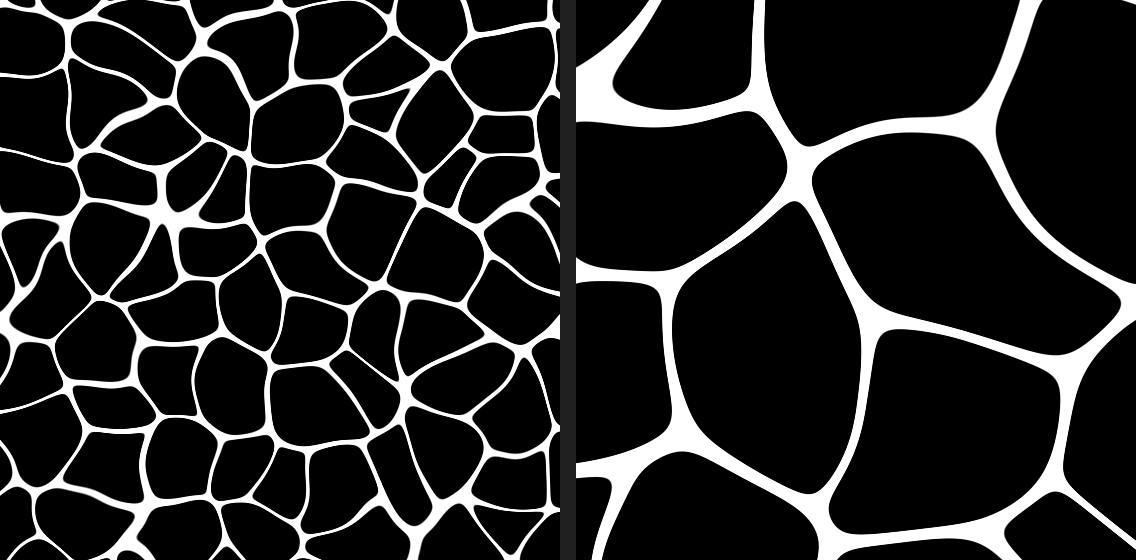
Left: the whole. Right: its middle third, enlarged.
This pattern is drawn by a WebGL 2 fragment shader. Its source:

```glsl
#version 300 es
precision highp float;

// Irregular rounded cells in black, parted by thin white walls.
// A jittered Voronoi diagram is bent by gradient noise; a smooth minimum over
// the distances to all cell borders rounds the corners and fills the junctions.

uniform vec2 u_resolution;
out vec4 fragColor;

const vec3  CELL_COLOR     = vec3(0.0);
const vec3  WALL_COLOR     = vec3(1.0);
const float CELLS_ACROSS   = 8.2;    // cells along the canvas height
const float JITTER         = 0.92;   // 0 = square grid, 1 = fully scattered
const float WARP_FREQUENCY = 0.85;   // bends per cell
const float WARP_AMOUNT    = 0.38;   // in cells
const float WALL_THIN      = 0.025;  // half width of the thinnest walls, in cells
const float WALL_SWELL     = 0.030;  // extra half width where walls swell
const float SWELL_FREQUENCY = 0.7;
const float CORNER_SHARPNESS = 20.0; // higher gives tighter corners

// Two random values in 0..1 for an integer lattice point
vec2 hash2(ivec2 cell, uint seed) {
    uvec2 h = uvec2(cell + 4096) * uvec2(1597334677u, 3812015801u);
    uint n = h.x ^ h.y ^ (seed * 2654435769u);
    n = (n ^ (n >> 16)) * 2146121005u;
    n = (n ^ (n >> 15)) * 2221713035u;
    n ^= n >> 16;
    return vec2(n & 65535u, n >> 16) / 65535.0;
}

float cornerGradient(ivec2 corner, vec2 offset, uint seed) {
    float angle = 6.28318 * hash2(corner, seed).x;
    return dot(vec2(cos(angle), sin(angle)), offset);
}

float gradientNoise(vec2 p, uint seed) {
    ivec2 i = ivec2(floor(p));
    vec2 f = fract(p);
    vec2 u = f * f * f * (f * (f * 6.0 - 15.0) + 10.0);
    float a = cornerGradient(i, f, seed);
    float b = cornerGradient(i + ivec2(1, 0), f - vec2(1.0, 0.0), seed);
    float c = cornerGradient(i + ivec2(0, 1), f - vec2(0.0, 1.0), seed);
    float d = cornerGradient(i + ivec2(1, 1), f - vec2(1.0, 1.0), seed);
    return mix(mix(a, b, u.x), mix(c, d, u.x), u.y);
}

vec2 warp(vec2 p) {
    vec2 q = p * WARP_FREQUENCY;
    return p + WARP_AMOUNT * vec2(gradientNoise(q, 11u), gradientNoise(q, 23u));
}

vec2 seedPoint(ivec2 cell) {
    return vec2(cell) + 0.5 + JITTER * (hash2(cell, 5u) - 0.5);
}

// Smooth distance from p to the border of its Voronoi cell
float borderDistance(vec2 p) {
    ivec2 base = ivec2(floor(p));
    ivec2 home = base;
    vec2 toHome = vec2(0.0);
    float nearest = 1e9;

    // Find the nearest seed
    for (int y = -1; y <= 1; y++)
    for (int x = -1; x <= 1; x++) {
        ivec2 cell = base + ivec2(x, y);
        vec2 toSeed = seedPoint(cell) - p;
        float distSq = dot(toSeed, toSeed);
        if (distSq < nearest) {
            nearest = distSq;
            toHome = toSeed;
            home = cell;
        }
    }

    // Blend the distances to the bisectors with all its neighbours
    float sum = 0.0;
    for (int y = -2; y <= 2; y++)
    for (int x = -2; x <= 2; x++) {
        if (x == 0 && y == 0) continue;
        vec2 toSeed = seedPoint(home + ivec2(x, y)) - p;
        vec2 across = toSeed - toHome;
        float dist = dot(0.5 * (toHome + toSeed), across) / max(length(across), 1e-4);
        sum += exp(-CORNER_SHARPNESS * dist);
    }
    return -log(max(sum, 1e-20)) / CORNER_SHARPNESS;
}

void main() {
    vec2 p = gl_FragCoord.xy / u_resolution.y * CELLS_ACROSS;
    float pixel = CELLS_ACROSS / u_resolution.y;

    // Walls swell gently from place to place
    float swell = smoothstep(-0.2, 0.6, gradientNoise(p * SWELL_FREQUENCY, 37u));
    float halfWidth = WALL_THIN + WALL_SWELL * swell;

    // Antialiased wall mask
    float edge = borderDistance(warp(p)) - halfWidth;
    float wall = 1.0 - smoothstep(-0.6 * pixel, 0.6 * pixel, edge);
    fragColor = vec4(mix(CELL_COLOR, WALL_COLOR, wall), 1.0);
}
```
